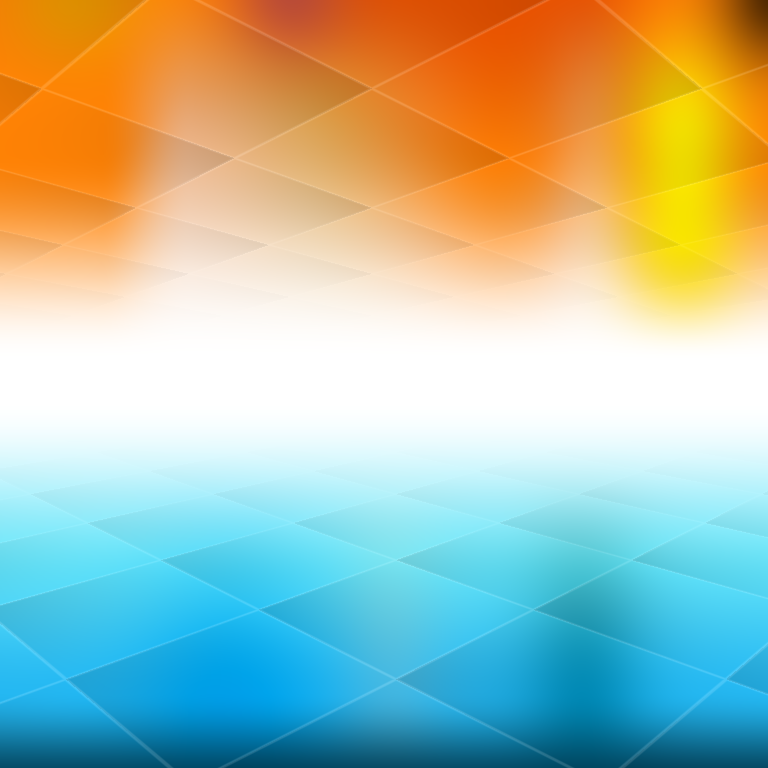
Reproduce this background procedurally as a Shadertoy shader.

```glsl
const vec3 WHITE = vec3(1.0);

// Soft bell of height one around a centre
float bell(float x, float centre, float width) {
    float d = (x - centre) / width;
    return exp(-d * d);
}

float glow(vec2 p, vec2 centre, vec2 radius) {
    vec2 d = (p - centre) / radius;
    return exp(-dot(d, d));
}

// One at or below low, zero at or above high
float fall(float low, float high, float x) {
    return 1.0 - smoothstep(low, high, x);
}

// Warm upper half: orange, hazy columns and a yellow beam
vec3 warmSky(vec2 p) {
    const vec3 ORANGE = vec3(1.0, 0.51, 0.02);
    const vec3 RED_ORANGE = vec3(0.91, 0.32, 0.0);
    const vec3 PEACH = vec3(0.92, 0.66, 0.47);
    const vec3 TAN = vec3(0.85, 0.61, 0.27);
    const vec3 GOLD = vec3(0.93, 0.61, 0.0);
    const vec3 MAUVE = vec3(0.70, 0.28, 0.25);
    const vec3 YELLOW = vec3(0.98, 0.90, 0.0);

    float redness = smoothstep(0.2, 0.5, p.x) * fall(0.75, 0.9, p.x);
    vec3 color = mix(ORANGE, RED_ORANGE, redness * smoothstep(0.74, 1.0, p.y));
    color = mix(color, GOLD, 0.9 * glow(p, vec2(0.1, 1.0), vec2(0.09, 0.08)));

    float haze = smoothstep(0.13, 0.25, p.x) * fall(0.38, 0.66, p.x);
    haze += 0.55 * bell(p.x, 0.77, 0.06);
    vec3 hazeColor = mix(PEACH, TAN, bell(p.x, 0.44, 0.13));
    color = mix(color, hazeColor, haze * fall(0.82, 1.04, p.y));
    color = mix(color, MAUVE, 0.85 * glow(p, vec2(0.38, 1.01), vec2(0.075, 0.08)));

    color = mix(color, WHITE, fall(0.53, 0.80 + 0.10 * haze, p.y));
    float beam = bell(p.x, 0.89, 0.075) * fall(0.82, 1.03, p.y);
    color = mix(color, YELLOW, beam * smoothstep(0.53, 0.70, p.y));
    return color * (1.0 - 0.7 * glow(p, vec2(1.01, 1.01), vec2(0.07, 0.09)));
}

// Cool lower half: cyan to deep blue, tinted by soft columns
vec3 coolFloor(vec2 p) {
    const vec3 CYAN = vec3(0.40, 0.90, 0.98);
    const vec3 AZURE = vec3(0.14, 0.72, 0.95);
    const vec3 DEEP = vec3(0.0, 0.24, 0.33);
    const vec3 BLUE_TINT = vec3(-0.17, -0.08, -0.01);
    const vec3 PALE_TINT = vec3(0.12, 0.0, -0.06);
    const vec3 TEAL_TINT = vec3(-0.14, -0.17, -0.22);

    vec3 color = mix(WHITE, CYAN, fall(0.24, 0.48, p.y));
    color = mix(color, AZURE, fall(0.08, 0.30, p.y));
    vec3 tint = BLUE_TINT * bell(p.x, 0.30, 0.12)
              + PALE_TINT * bell(p.x, 0.51, 0.07)
              + TEAL_TINT * bell(p.x, 0.76, 0.08);
    color += tint * fall(0.14, 0.43, p.y);
    return mix(color, DEEP, fall(-0.03, 0.10, p.y));
}

// Diagonal grid coordinates on a plane seen in perspective
vec2 tilePlane(vec2 p, float side) {
    float scale = 0.795 * (abs(p.y - 0.5) + 0.156);
    float across = side * (0.5 - 0.0157 * side - p.x) / scale;
    float depth = (1.0 / scale - 2.327) / 0.937;
    return vec2(across + depth, across - depth);
}

float seam(float coord, float halfWidth) {
    float blur = fwidth(coord);
    float d = abs(fract(coord + 0.5) - 0.5);
    return fall(halfWidth - 0.5 * blur, halfWidth + blur, d);
}

// Darken one corner of each tile and light the seams
vec3 addTiles(vec3 color, vec2 p, float side) {
    vec2 tile = tilePlane(p, side);
    vec2 cell = 1.0 - fract(tile);
    float seams = max(seam(tile.x, 0.006), seam(tile.y, 0.006));
    float strength = smoothstep(0.06, 0.30, abs(p.y - 0.5));
    color *= 1.0 - 0.13 * strength * cell.x * cell.y;
    vec3 light = mix(color, WHITE, 0.3) + 0.04;
    return mix(color, light, 0.42 * strength * seams);
}

void mainImage(out vec4 fragColor, in vec2 fragCoord) {
    vec2 p = fragCoord / iResolution.xy;
    float side = p.y < 0.5 ? -1.0 : 1.0;
    vec3 color = mix(coolFloor(p), warmSky(p), smoothstep(0.49, 0.51, p.y));
    color = addTiles(color, p, side);
    fragColor = vec4(clamp(color, 0.0, 1.0), 1.0);
}
```
